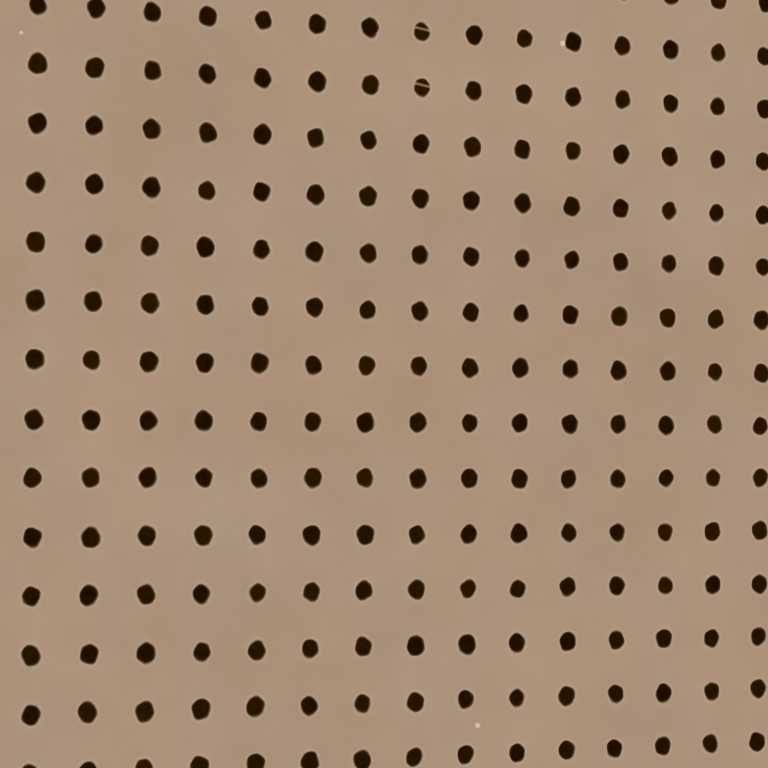
A three.js fragment shader for this texture:

```glsl
#define ANCHOR vec2(0.0430, 0.3772)
#define PITCH vec2(0.0759, 0.0771)
#define PERSPECTIVE 0.00873
#define SHEAR 0.011
#define HOLE_RADIUS vec2(0.158, 0.172)
#define EDGE_SOFTNESS 0.13
#define WOBBLE 0.20
#define BOARD vec3(0.670, 0.570, 0.480)
#define HOLE_DARK vec3(0.120, 0.050, 0.000)
#define HOLE_LIGHT vec3(0.155, 0.085, 0.003)
#define RIM vec3(0.350, 0.280, 0.190)
#define FLECK vec3(0.860, 0.800, 0.710)

varying vec2 vUv;

vec2 hash2(vec2 p) {
  vec3 q = fract(vec3(p.xyx) * vec3(0.1031, 0.1030, 0.0973));
  q += dot(q, q.yzx + 33.33);
  return fract((q.xx + q.yz) * q.zy);
}

float gradientDot(vec2 corner, vec2 offset) {
  float angle = 6.2832 * hash2(corner).x;
  return dot(vec2(cos(angle), sin(angle)), offset);
}

float gradientNoise(vec2 p) {
  vec2 i = floor(p);
  vec2 f = p - i;
  vec2 u = f * f * f * (f * (f * 6.0 - 15.0) + 10.0);
  vec2 e = vec2(1.0, 0.0);
  float low = mix(gradientDot(i, f), gradientDot(i + e, f - e), u.x);
  float high = mix(gradientDot(i + e.yx, f - e.yx), gradientDot(i + 1.0, f - 1.0), u.x);
  return mix(low, high, u.y);
}

// Canvas position to hole rows and columns on the tilted board
vec2 boardCoords(vec2 uv) {
  vec2 p = uv - ANCHOR;
  float across = p.x - SHEAR * p.y;
  float column = across / (PITCH.x - PERSPECTIVE * across);
  float row = p.y * (1.0 + PERSPECTIVE * column) / PITCH.y;
  return vec2(column, row);
}

vec3 boardColor(vec2 uv) {
  float mottling = 0.0;
  float amplitude = 0.022;
  float frequency = 4.0;
  for (int octave = 0; octave < 4; octave++) {
    mottling += amplitude * gradientNoise(uv * frequency + 17.0);
    amplitude *= 0.65;
    frequency *= 2.6;
  }
  float warmth = 0.02 * gradientNoise(uv * vec2(9.0, 5.0) + 43.0);
  return BOARD + mottling + warmth * vec3(0.5, -0.2, -0.6);
}

// Sparse pale specks, more frequent near the bottom
float fleckMask(vec2 uv) {
  vec2 grid = uv * 9.0;
  vec2 cell = floor(grid);
  vec2 chance = hash2(cell + 71.0);
  vec2 center = 0.15 + 0.7 * hash2(cell + 113.0);
  float radius = mix(0.018, 0.032, chance.y);
  float present = step(chance.x, mix(0.20, 0.05, smoothstep(0.0, 0.5, uv.y)));
  return present * (1.0 - smoothstep(radius * 0.5, radius * 1.5, length(fract(grid) - center)));
}

void main() {
  vec2 grid = boardCoords(vUv);
  vec2 cell = floor(grid + 0.5);
  vec2 variation = hash2(cell + 31.0);
  vec2 jitter = (hash2(cell + 57.0) - 0.5) * 0.025;
  vec2 local = (grid - cell - jitter) / HOLE_RADIUS;

  // Slightly ragged holes of varying size
  float size = mix(0.94, 1.06, variation.x);
  float ragged = WOBBLE * gradientNoise(grid * 6.0 + 91.0);
  float dist = length(local) - size + ragged;
  float hole = 1.0 - smoothstep(-EDGE_SOFTNESS, EDGE_SOFTNESS, dist);

  // Rare torn sliver across a hole
  float torn = step(0.985, variation.y);
  float sliver = torn * (1.0 - smoothstep(0.06, 0.24, abs(local.y - 0.3 + 0.15 * local.x)));

  // Worn brown rim, strongest on the lower right
  float side = 0.5 + 0.5 * dot(normalize(local + 0.0001), vec2(0.7, -0.7));
  float rim = smoothstep(-0.30, 0.0, dist) * mix(0.25, 0.75, side);
  vec3 holeColor = mix(HOLE_DARK, HOLE_LIGHT, variation.y);
  holeColor += 0.025 * gradientNoise(grid * 9.0 + 23.0);
  holeColor = mix(holeColor, RIM, rim);

  // Faint pale lip around the opening
  float lip = exp(-pow((dist - 0.24) / 0.10, 2.0));
  vec3 color = boardColor(vUv) + 0.025 * lip;
  color = mix(color, FLECK, 0.8 * fleckMask(vUv));
  color = mix(color, holeColor, hole * (1.0 - 0.65 * sliver));
  gl_FragColor = vec4(clamp(color, 0.0, 1.0), 1.0);
}
```
